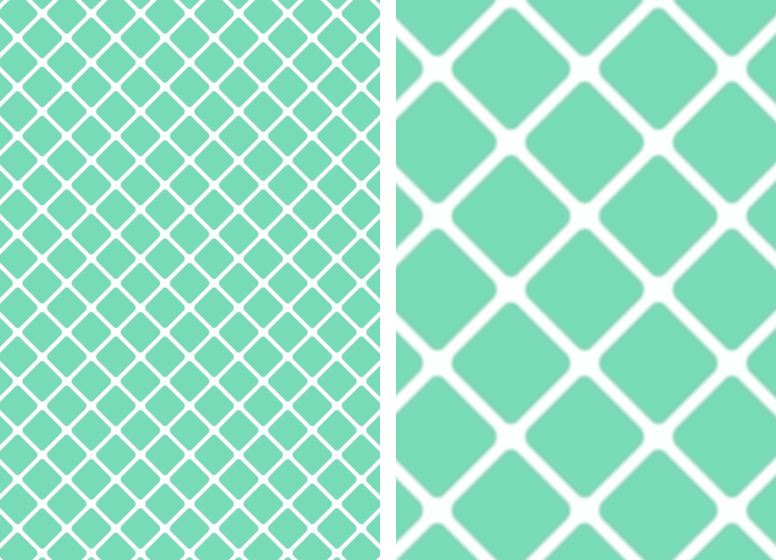
Left: the whole. Right: its middle third, enlarged.
Give the GLSL for this pattern, as a Shadertoy shader.

```glsl
// Diagonal white lattice over mint, leaving diamonds with rounded corners.
// The plane is turned into lattice axes, folded into one cell with fract, and
// each cell is drawn as a rounded box distance with a slightly greyer rim.

// Lengths are fractions of the canvas height.
const vec2  PERIOD      = vec2(0.0877, 0.0876);   // node spacing across and up
const vec2  NODE        = vec2(0.3385, 0.6257);   // one lattice crossing
const float LINE_WIDTH  = 0.0074;
const float SIDE_RADIUS = 0.0082;                 // left and right corners
const float TIP_RADIUS  = 0.0058;                 // top and bottom corners
const float EDGE_SOFT   = 0.0018;                 // half width of the soft edge
const float RIM_WIDTH   = 0.0042;

const vec3 MINT = vec3(0.47, 0.86, 0.72);
const vec3 RIM  = vec3(0.51, 0.83, 0.72);
const vec3 LINE = vec3(0.985, 1.0, 0.993);

float roundedBox(vec2 p, float halfSize, float radius) {
    vec2 q = abs(p) - halfSize + radius;
    return length(max(q, 0.0)) + min(max(q.x, q.y), 0.0) - radius;
}

// Signed distance to the nearest diamond, negative inside.
float diamondDistance(vec2 pos) {
    vec2 p = (pos - NODE) / PERIOD;
    float cellSide = 0.5 * (PERIOD.x + PERIOD.y) * inversesqrt(2.0);
    vec2 cell = (fract(vec2(p.x + p.y, p.x - p.y)) - 0.5) * cellSide;
    float radius = cell.x * cell.y > 0.0 ? SIDE_RADIUS : TIP_RADIUS;
    return roundedBox(cell, 0.5 * (cellSide - LINE_WIDTH), radius);
}

void mainImage(out vec4 fragColor, in vec2 fragCoord) {
    float d = diamondDistance(fragCoord / iResolution.y);

    // Fill with its rim, then the lattice lines on top
    float edge = max(EDGE_SOFT, 0.75 / iResolution.y);
    vec3 color = mix(MINT, RIM, smoothstep(-RIM_WIDTH, -0.3 * RIM_WIDTH, d));
    color = mix(color, LINE, smoothstep(-edge, edge, d));

    fragColor = vec4(color, 1.0);
}
```
